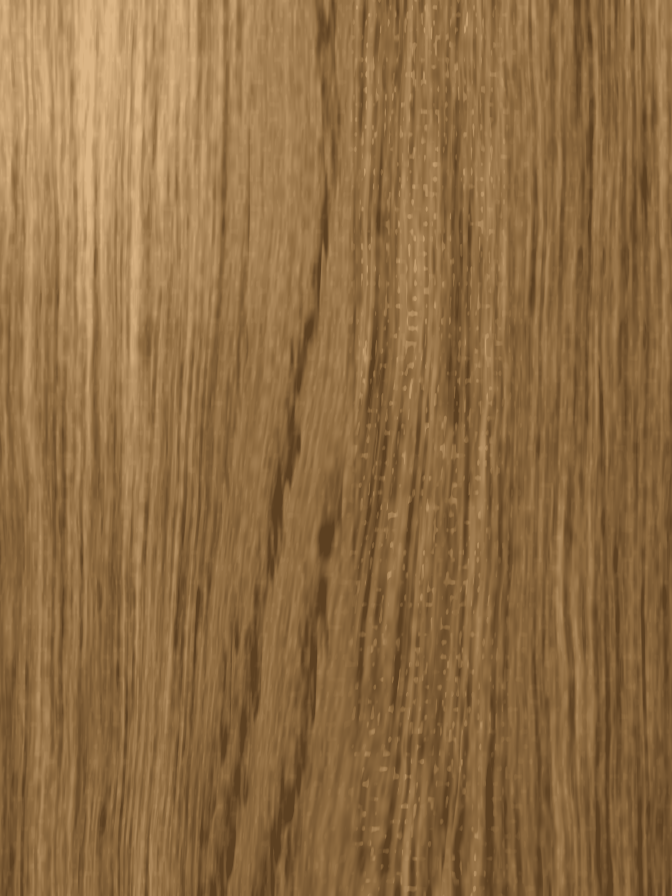
Reproduce this texture procedurally as a Shadertoy shader.

```glsl
// Oak board: vertical grain from stretched value noise on a bent grain axis,
// slanting dark veins through a calm centre, pores, pale flecks, and a warm
// glow in the upper left. One tone value is finally mapped to a wood ramp.

const vec3 DARK_WOOD  = vec3(0.36, 0.25, 0.13);
const vec3 MID_WOOD   = vec3(0.56, 0.42, 0.25);
const vec3 LIGHT_WOOD = vec3(0.86, 0.71, 0.52);

float hash(vec2 p) {
    return fract(sin(dot(p, vec2(127.1, 311.7))) * 43758.5);
}

float noise(vec2 p) {
    vec2 cell = floor(p);
    vec2 f = fract(p);
    f = f * f * (3.0 - 2.0 * f);
    float low  = mix(hash(cell), hash(cell + vec2(1.0, 0.0)), f.x);
    float high = mix(hash(cell + vec2(0.0, 1.0)), hash(cell + vec2(1.0, 1.0)), f.x);
    return mix(low, high, f.y);
}

// Noise centred on zero, stretched along the grain
float grain(vec2 p, float across, float along) {
    return noise(p * vec2(across, along) + across) - 0.5;
}

// Path that leans to the left towards the bottom
float leaningPath(float y) {
    return 0.335 + 0.15 * smoothstep(-0.15, 0.85, y);
}

// Bends the grain axis around the centre and adds a slight waviness
vec2 bendGrain(vec2 uv) {
    float x = (uv.x - 0.43) / 0.22;
    float lean = 0.75 * (leaningPath(1.0) - leaningPath(uv.y)) * exp(-x * x);
    float wave = 0.012 * grain(uv, 7.0, 5.0) + 0.004 * grain(uv, 25.0, 16.0);
    return vec2(uv.x + lean + wave, uv.y);
}

// Fairly regular dark lines of uneven strength, broken along their length
float poreLines(vec2 g, float count) {
    float x = g.x * count + 1.3 * grain(g, 30.0, 3.0);
    float column = floor(x);
    float strength = noise(vec2(column * 7.3, g.y * 4.0 + column));
    float broken = noise(vec2(column * 3.7, g.y * 42.0));
    float line = 1.0 - smoothstep(0.08, 0.36, abs(fract(x) - 0.5));
    return line * strength * (0.45 + 0.8 * broken);
}

// Ragged dark vein, visible between the heights low and high
float vein(vec2 uv, float offset, float width, float low, float high) {
    float wobble = 0.035 * (noise(vec2(offset * 90.0, uv.y * 6.0)) - 0.5);
    float ragged = 0.022 * grain(uv, 150.0, 18.0);
    float d = (uv.x - leaningPath(uv.y) - offset - wobble - ragged) / width;
    float band = smoothstep(-1.6, 0.2, d) * (1.0 - smoothstep(0.3, 0.8, d));
    float reach = smoothstep(low - 0.06, low + 0.06, uv.y)
                * (1.0 - smoothstep(high - 0.07, high + 0.05, uv.y));
    float fibres = 0.75 + 1.3 * grain(uv, 200.0, 30.0);
    return band * reach * fibres;
}

// Broad light falling from the upper left
float lighting(vec2 uv) {
    vec2 d = (uv - vec2(0.07, 0.92)) / vec2(0.27, 0.26);
    return 0.33 + 0.17 * uv.y + 0.11 * (0.5 - uv.x) + 0.4 * exp(-dot(d, d));
}

void mainImage(out vec4 fragColor, in vec2 fragCoord) {
    vec2 uv = fragCoord / iResolution.xy;
    vec2 g = bendGrain(uv);

    // Calm middle zone and the fleck zone to its right
    float right = smoothstep(0.515, 0.54, uv.x);
    float calm = smoothstep(0.32, 0.39, g.x) * (1.0 - right);
    float flecked = right * (1.0 - smoothstep(0.68, 0.8, uv.x));
    float striped = 1.0 - 0.75 * calm;

    // Growth streaks from wide to fine
    float tone = lighting(uv);
    tone += 0.15 * grain(g, 13.0, 0.9) * striped;
    tone += 0.17 * grain(g, 38.0, 1.6) * striped;
    float line = grain(g, 95.0, 3.0);
    tone += 0.26 * line * striped;
    tone += 0.22 * grain(g, 190.0, 10.0) * (1.0 - 0.3 * calm);
    tone += 0.17 * grain(g, 300.0, 60.0);

    // Dark pore lines and short scattered pores
    float lines = poreLines(g, 66.0);
    float pores = smoothstep(0.08, 0.32, grain(g, 175.0, 24.0));
    tone -= (0.3 * lines + 0.13 * pores * (0.8 - line)) * striped;

    // Small pale flecks beside the pore lines
    float flecks = smoothstep(0.1, 0.38, grain(g, 270.0, 120.0));
    float beside = smoothstep(0.02, 0.2, lines);
    tone += flecks * (0.05 + 0.2 * flecked * beside);

    // Veins of the middle zone, and a few at the right
    float veins = vein(uv, 0.0, 0.017, -0.2, 1.2);
    veins += vein(uv, 0.063, 0.022, -0.2, 0.47);
    veins += 0.7 * vein(uv, -0.045, 0.012, -0.2, 0.32);
    veins += 0.6 * vein(uv, 0.10, 0.013, -0.2, 0.16);
    veins += 0.5 * vein(uv, -0.105, 0.009, 0.25, 0.95);
    veins += 0.7 * vein(uv, 0.30, 0.013, -0.2, 0.25);
    veins += 0.6 * vein(uv, 0.475, 0.02, 0.74, 0.9);
    tone -= 0.42 * veins;

    // Faint joint where the calm zone ends
    float joint = 1.0 - smoothstep(0.0, 0.004, abs(uv.x - 0.527));
    tone -= 0.1 * joint * smoothstep(0.25, 0.4, uv.y);

    // Tone to wood colour
    vec3 color = mix(DARK_WOOD, MID_WOOD, clamp(tone / 0.38, 0.0, 1.0));
    color = mix(color, LIGHT_WOOD, clamp((tone - 0.38) / 0.6, 0.0, 1.0));
    fragColor = vec4(color, 1.0);
}
```
